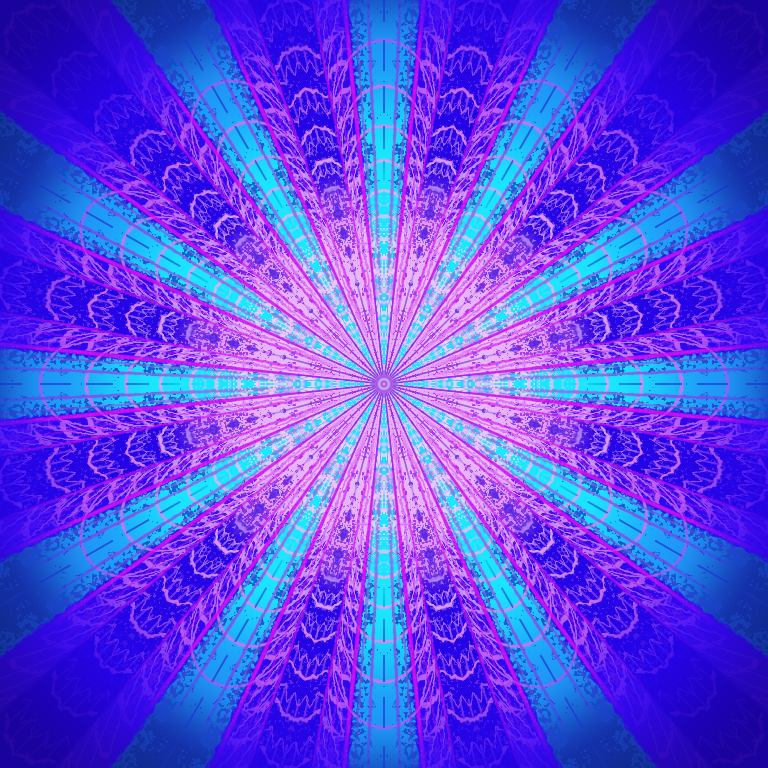
This pattern is drawn by a three.js fragment shader. Its source:

```glsl
varying vec2 vUv;

float hash(vec2 p) {
  return fract(sin(dot(p, vec2(12.99, 78.23))) * 4375.85);
}

float noise(vec2 p) {
  vec2 i = floor(p), f = fract(p);
  f = f * f * (3.0 - 2.0 * f);
  return mix(mix(hash(i), hash(i + vec2(1.0, 0.0)), f.x),
             mix(hash(i + vec2(0.0, 1.0)), hash(i + 1.0), f.x), f.y);
}

float line(float d, float width) {
  return 1.0 - smoothstep(width * 0.4, width + 0.002, abs(d));
}

// Signed distance to the nearest whole number
float wrap(float x) {
  return fract(x + 0.5) - 0.5;
}

void main() {
  // Fold the plane into twelve mirrored wedges
  vec2 p = vUv * 2.0 - 1.0;
  float r = max(length(p), 0.001);
  float angle = atan(p.y, p.x + 0.000001);
  float a = abs(mod(angle + 0.2618, 0.5236) - 0.2618);
  float b = 0.2618 - a;
  vec2 q = r * vec2(cos(a), sin(a));
  float grain = noise(q * 125.0 + 9.0);
  float radial = noise(vec2(log(r) * 22.0 + 200.0, a * 60.0));
  float fine = mix(radial, noise(q * 230.0 + 31.0), smoothstep(0.1, 0.5, r));
  float cloud = noise(q * 28.0 + 5.0);
  float streak = noise(vec2(r * 42.0, a * 170.0));
  float rough = (grain - 0.5) * 0.012;

  float inner = 1.0 - smoothstep(0.25, 0.7, r);
  float fade = 1.0 - smoothstep(0.78, 1.12, r);
  vec3 lace = mix(vec3(0.92, 0.75, 0.97), vec3(0.82, 0.42, 0.95), smoothstep(0.4, 0.85, r));
  lace = mix(vec3(0.32, 0.08, 0.97), lace, fade);

  // Violet ground, sinking into saturated blue
  vec3 color = mix(vec3(0.7, 0.2, 0.95), vec3(0.19, 0.03, 0.94), smoothstep(0.25, 0.62, r));
  color = mix(color, vec3(0.52, 0.1, 0.97), smoothstep(0.5, 0.7, streak) * 0.5 * fade);

  // Gaps: magenta purple near the hub, deep blue farther out
  float gap = 1.0 - smoothstep(0.072, 0.084, b);
  vec3 gapColor = mix(vec3(0.7, 0.24, 0.93), vec3(0.14, 0.01, 0.9), smoothstep(0.42, 0.6, r));
  color = mix(color, gapColor, gap * 0.9);

  // Glass panes, clear along the middle and stained at the sides
  float pane = 1.0 - smoothstep(0.088, 0.096, a + rough);
  vec3 glass = mix(vec3(0.1, 0.9, 1.0), vec3(0.12, 0.6, 0.97), smoothstep(0.58, 0.88, r));
  glass = mix(glass, vec3(0.08, 0.2, 0.7), smoothstep(0.86, 1.1, r));
  float stain = smoothstep(0.64, 0.72, grain * 0.35 + fine * 0.3 + cloud * 0.15 + a * 3.6);
  glass = mix(glass, vec3(0.1, 0.27, 0.8), stain * smoothstep(0.15, 0.4, r) * 0.85);
  color = mix(color, glass, pane);

  // Speckled lace, thickest toward the hub
  float clear = 1.0 - smoothstep(0.035, 0.07, a);
  float cover = fine * 0.5 + grain * 0.25 + streak * 0.25 + inner * 0.24;
  cover -= pane * 0.08 + clear * 0.1 + gap * 0.04 * smoothstep(0.3, 0.5, r);
  float speckle = smoothstep(0.57, 0.64, cover);
  color = mix(color, lace, speckle * (0.4 + 0.55 * inner) * fade * (1.0 - pane * smoothstep(0.4, 0.6, r)));
  float chip = smoothstep(0.66, 0.76, fine * 0.5 + noise(q * 115.0 + 70.0) * 0.5);
  chip *= smoothstep(0.12, 0.3, r) * (1.0 - pane);
  color = mix(color, vec3(0.25, 0.12, 0.92), chip * 0.8 * fade);

  // Logarithmic vault rings
  float vault = (log(r / 0.896) + 4.0 * a * a + 60.0 * a * a * a * a) / 0.1438;
  float ring = line(wrap(vault) * 0.1438 * r + rough * 0.3, 0.0045);
  ring *= (1.0 - smoothstep(0.16, 0.19, a)) * (1.0 - smoothstep(0.91, 0.94, r));
  ring *= smoothstep(0.08, 0.2, r);

  // Crossed truss between spoke and gap
  float t = (a - 0.112) / 0.07;
  float zig = abs(fract(vault * 0.8) * 2.0 - 1.0);
  float truss = max(line((t - zig) * 0.055 * r + rough, 0.0045),
                    line((t + zig - 1.0) * 0.055 * r + rough, 0.0045));
  truss *= smoothstep(-0.05, 0.03, t) * (1.0 - smoothstep(0.97, 1.05, t));

  // Scalloped arches with toothed edges and ribs
  float arch = (log(r / 0.909) + 9.0 * b * b) / 0.135;
  float tooth = abs(wrap(b * 28.0));
  float scallop = line(wrap(arch + tooth * 0.15) * 0.135 * r + rough, 0.006);
  float teeth = line(wrap(arch + 0.3 + tooth * 0.55) * 0.135 * r + rough, 0.004);
  float ribs = line(wrap(b / 0.026) * 0.026 * r, 0.002) * step(0.5, fract(arch));
  float arches = max(max(scallop, teeth * 0.75), ribs * 0.5);
  arches *= (1.0 - smoothstep(0.066, 0.074, b)) * smoothstep(0.45, 0.58, r);
  float diamond = abs(wrap(arch)) + b / 0.08 + rough * 15.0;
  float gem = 1.0 - smoothstep(0.3, 0.45, diamond);
  gem *= smoothstep(0.28, 0.4, r) * (1.0 - smoothstep(0.52, 0.6, r));
  color = mix(color, vec3(0.3, 0.12, 0.88), gem * 0.8);

  float web = max(max(ring * 0.9, truss * 0.85), arches);
  color = mix(color, lace, web * mix(0.45, 0.95, fade));

  // Radial mullions and magenta rails
  float mullion = line((a - 0.042) * r + rough * 0.3, 0.004);
  mullion = max(mullion, line((a - 0.078) * r + rough * 0.4, 0.0025) * 0.8) * smoothstep(0.1, 0.35, r);
  color = mix(color, mix(vec3(0.2, 0.15, 0.85), lace, 0.5), mullion * 0.9 * fade);
  float axis = line(a * r, 0.002) * step(0.35, fract(vault)) * smoothstep(0.45, 0.7, r);
  color = mix(color, vec3(0.12, 0.2, 0.8), axis * 0.7);
  float rail = line((a - 0.104) * r, 0.006 * min(1.0, r * 2.0));
  rail = max(rail, line((a - 0.184) * r + rough * 0.3, 0.0035) * 0.75);
  rail = max(rail, line((a - 0.148) * r + rough * 0.5, 0.002) * 0.5);
  rail *= smoothstep(0.03, 0.3, r);
  color = mix(color, vec3(0.84, 0.07, 0.94), rail * 0.85 * fade);
  float seam = max(line(b * r, 0.0015), line((a - 0.107) * r, 0.0015));
  color = mix(color, vec3(0.55, 0.12, 0.88), seam * (1.0 - smoothstep(0.15, 0.4, r)) * 0.8);

  // White frost on the inner panes
  float frost = smoothstep(0.48, 0.58, fine * 0.65 + cloud * 0.35);
  frost *= pane * smoothstep(0.1, 0.2, r) * (1.0 - smoothstep(0.34, 0.48, r));
  color = mix(color, vec3(0.92, 0.84, 0.99), frost * 0.85);

  // Hub, then dark corners
  vec3 hub = mix(vec3(0.62, 0.38, 0.9), vec3(0.88, 0.65, 0.95), 0.5 + 0.5 * cos(r * 500.0));
  color = mix(color, hub, 1.0 - smoothstep(0.016, 0.026, r));
  color *= 1.0 - 0.32 * smoothstep(0.98, 1.35, r);
  gl_FragColor = vec4(color, 1.0);
}
```
